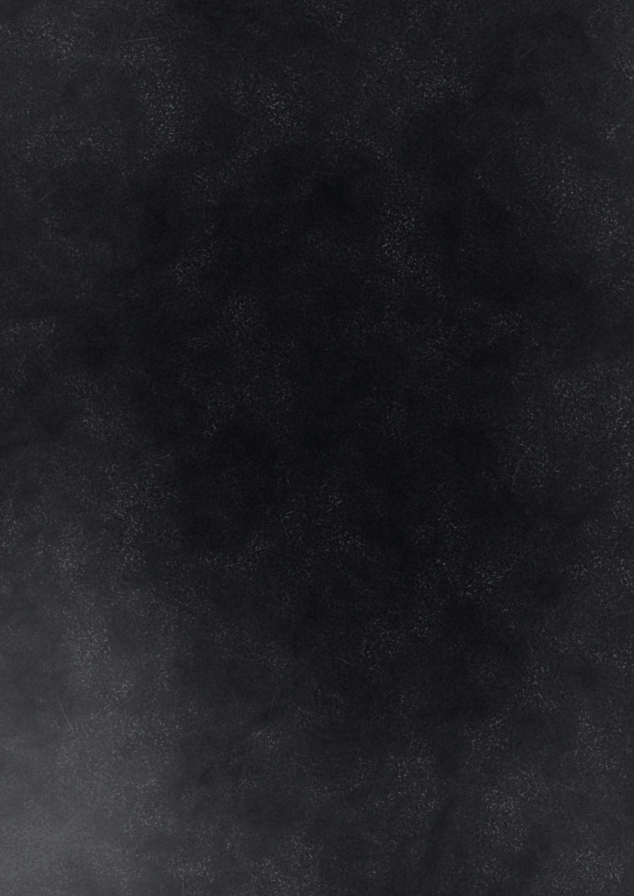
Write a Shadertoy shader that draws this texture.

```glsl
// Worn charcoal plaster: dark centre, pale lower-left corner, smears, speckle and scratches.

vec2 hash2(vec2 p) {
    vec3 q = fract(p.xyx * vec3(0.1031, 0.1030, 0.0973));
    q += dot(q, q.yzx + 33.33);
    return fract((q.xx + q.yz) * q.zy);
}

vec2 gradientAt(vec2 cell) {
    float angle = 6.2832 * hash2(cell).x;
    return vec2(cos(angle), sin(angle));
}

float gradientNoise(vec2 p) {
    vec2 i = floor(p), f = p - i;
    vec2 u = f * f * f * (f * (f * 6.0 - 15.0) + 10.0);
    vec2 e = vec2(1, 0);
    float low = mix(dot(gradientAt(i), f), dot(gradientAt(i + e), f - e), u.x);
    float high = mix(dot(gradientAt(i + e.yx), f - e.yx), dot(gradientAt(i + 1.0), f - 1.0), u.x);
    return mix(low, high, u.y);
}

float fbm(vec2 p) {
    float sum = 0.0, amplitude = 0.6;
    for (int i = 0; i < 5; i++) {
        sum += amplitude * gradientNoise(p);
        p = mat2(1.6, 1.2, -1.2, 1.6) * p + 17.3;
        amplitude *= 0.62;
    }
    return sum;
}

vec2 rotate(vec2 p, float angle) {
    float c = cos(angle), s = sin(angle);
    return vec2(c * p.x + s * p.y, c * p.y - s * p.x);
}

// Trowel marks: one crisp leading edge, fading backwards and sideways
float smears(vec2 p, float aspect) {
    float sum = 0.0;
    for (int i = 0; i < 110; i++) {
        vec2 place = hash2(vec2(i, 3)), shape = hash2(vec2(i, 41)), turn = hash2(vec2(i, 87));
        vec2 d = rotate(p - place * vec2(aspect, 1), 6.2832 * turn.x);
        float halfWidth = mix(0.012, 0.06, shape.x);
        d.x += 0.12 * d.y * d.y / halfWidth;
        float edge = smoothstep(-0.002, 0.002, d.x) * exp(-max(d.x, 0.0) / mix(0.01, 0.045, shape.y));
        float side = smoothstep(halfWidth, halfWidth * 0.6, abs(d.y));
        sum += edge * side * (turn.y - 0.45);
    }
    return sum;
}

// Fine straight scratches, tapered at both ends
float scratches(vec2 p, float aspect, float pixel) {
    float sum = 0.0;
    for (int i = 0; i < 50; i++) {
        vec2 place = hash2(vec2(i, 131)), shape = hash2(vec2(i, 173));
        vec2 d = rotate(p - place * vec2(aspect, 1), 3.1416 * shape.x);
        d.y += 1.5 * d.x * d.x;
        float reach = mix(0.006, 0.03, shape.y);
        float line = 1.0 - smoothstep(0.0002, 0.0004 + pixel, abs(d.y));
        sum += line * smoothstep(reach, reach * 0.3, abs(d.x)) * fract(shape.y * 7.0);
    }
    return sum;
}

void mainImage(out vec4 fragColor, in vec2 fragCoord) {
    vec2 uv = fragCoord / iResolution.xy;
    vec2 p = fragCoord / iResolution.y;
    float aspect = iResolution.x / iResolution.y;

    // Cloudy layers at several sizes
    vec2 warp = vec2(fbm(p * 4.0 + 5.0), fbm(p * 4.0 + 31.0));
    float clouds = fbm(p * 5.0 + 0.7 * warp + 11.0);
    float patches = fbm(p * 15.0 + warp + 63.0);
    float blotches = fbm(p * 42.0 + 2.0 * warp + 7.0);
    float brushed = fbm(rotate(p, 0.6 + 0.5 * warp.x) * vec2(18, 60));

    // Broad light, brightest in the lower-left corner
    vec2 lit = uv + 0.1 * warp;
    float corner = smoothstep(0.66, 0.06, length((lit - vec2(0, 0.1)) * vec2(1, 1.35)));
    float bottom = smoothstep(0.38, 0.02, lit.y);
    float sides = smoothstep(0.17, 0.52, abs(lit.x - 0.54));
    float top = smoothstep(0.62, 1.02, lit.y);
    float tone = 0.077 + 0.115 * corner + 0.062 * bottom + 0.045 * sides + 0.03 * top;

    // Surface wear grows with the light
    float wear = 0.55 + 4.0 * min(tone - 0.077, 0.1);
    tone += wear * (0.06 * clouds + 0.05 * patches + 0.03 * blotches + 0.03 * brushed);
    float marks = smears(p + 0.008 * warp + 0.003 * blotches, aspect);
    tone += 0.035 * wear * marks;

    // Fine tooth everywhere, pale flecks gathered in rubbed patches
    vec2 grainPoint = rotate(p, 0.5);
    float fineTooth = gradientNoise(grainPoint * 370.0 + 19.0);
    float tooth = gradientNoise(rotate(p, 1.1) * 215.0);
    float grain = 0.75 * fineTooth + 0.5 * tooth;
    float rubbed = smoothstep(-0.2, 0.45, 0.7 * patches + 0.5 * blotches + 0.4 * clouds + 0.25 * marks);
    float flecks = smoothstep(0.1, 0.5, grain);
    tone += (0.04 + 0.05 * rubbed) * grain + 0.11 * flecks * rubbed * rubbed;
    tone += 0.055 * scratches(p, aspect, 1.0 / iResolution.y);

    tone = clamp(tone, 0.05, 0.34);
    fragColor = vec4(vec3(tone - 0.003, tone, tone + 0.007), 1);
}
```
